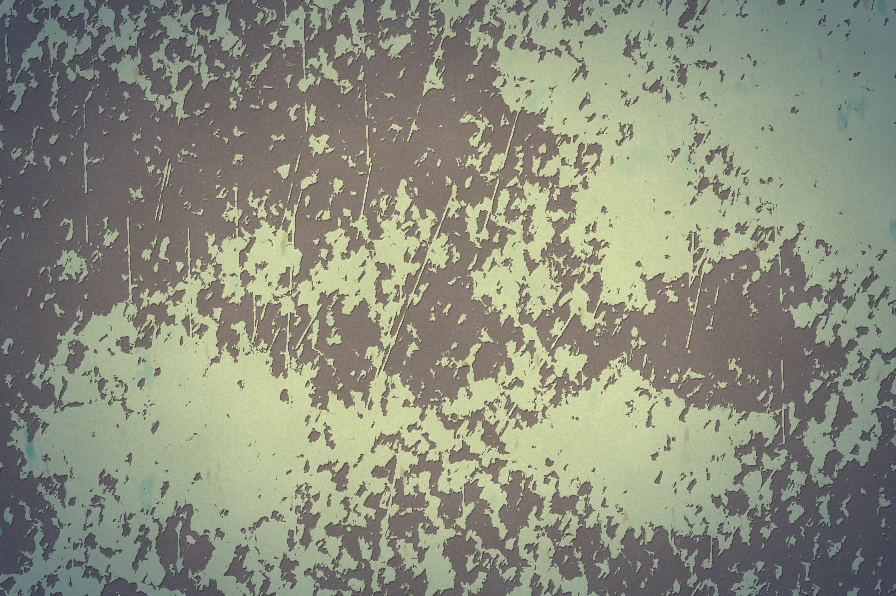
Reproduce this texture procedurally as a WebGL 2 fragment shader.

```glsl
#version 300 es
precision highp float;

uniform vec2 u_resolution;
out vec4 outColor;

const vec3 PAINT = vec3(0.805, 0.835, 0.645);
const vec3 PRIMER = vec3(0.525, 0.475, 0.438);
const vec3 TEAL = vec3(0.40, 0.68, 0.60);
const vec3 RUST = vec3(0.62, 0.50, 0.30);
const vec3 EDGE_TINT = vec3(0.50, 0.58, 0.75);
const float COVERAGE_BIAS = -0.005;
const float LAYOUT_STRENGTH = 0.85;
const float BLOTCH_SCALE = 8.0;
const float CLUSTER_SCALE = 24.0;
const float FLAKE_SCALE = 66.0;
const float SCRATCH_WIDTH = 0.0026;
const int SCRATCH_COUNT = 64;
const vec2 SHADOW_OFFSET = vec2(-0.0014, 0.0022);

float hash(vec2 p) {
    vec3 q = fract(p.xyx * 0.1031);
    q += dot(q, q.yzx + 33.33);
    return fract((q.x + q.y) * q.z);
}

float valueNoise(vec2 p) {
    vec2 cell = floor(p);
    vec2 f = fract(p);
    f = f * f * (3.0 - 2.0 * f);
    float low = mix(hash(cell), hash(cell + vec2(1, 0)), f.x);
    float high = mix(hash(cell + vec2(0, 1)), hash(cell + vec2(1, 1)), f.x);
    return mix(low, high, f.y);
}

// Fractal noise centred on zero
float fbm(vec2 p) {
    float sum = 0.0;
    float amplitude = 0.5;
    for (int i = 0; i < 4; i++) {
        sum += amplitude * (valueNoise(p) - 0.5);
        p = mat2(1.6, 1.2, -1.2, 1.6) * p + 17.3;
        amplitude *= 0.55;
    }
    return sum;
}

float patchAt(vec2 p, vec2 centre, vec2 radius) {
    vec2 d = (p - centre) / radius;
    return exp(-dot(d, d));
}

// Broad worn and intact zones
float wearLayout(vec2 p) {
    float paint = 0.62 * patchAt(p, vec2(0.32, 0.29), vec2(0.23, 0.15))
        + 0.58 * patchAt(p, vec2(1.44, 0.80), vec2(0.26, 0.44))
        + 0.42 * patchAt(p, vec2(1.02, 0.75), vec2(0.12, 0.32))
        + 0.52 * patchAt(p, vec2(1.08, 0.26), vec2(0.20, 0.11))
        + 0.16 * patchAt(p, vec2(0.62, 0.57), vec2(0.22, 0.06));
    float bare = 0.34 * patchAt(p, vec2(0.30, 0.70), vec2(0.30, 0.20))
        + 0.66 * patchAt(p, vec2(1.22, 0.43), vec2(0.20, 0.13))
        + 0.32 * patchAt(p, vec2(0.74, 0.79), vec2(0.18, 0.13))
        + 0.42 * patchAt(p, vec2(0.00, 0.36), vec2(0.10, 0.42))
        + 0.40 * patchAt(p, vec2(1.42, 0.08), vec2(0.28, 0.15))
        + 0.30 * patchAt(p, vec2(0.66, 0.43), vec2(0.28, 0.08));
    return LAYOUT_STRENGTH * (paint - bare);
}

// Thin broken strokes, mostly upright with some leaning right
float scratches(vec2 p) {
    float mark = 0.0;
    for (int i = 0; i < SCRATCH_COUNT; i++) {
        float id = float(i) + 1.0;
        vec2 start = vec2(1.5 * hash(vec2(id, 3.1)), hash(vec2(id, 7.7)) - 0.1);
        float lean = hash(vec2(id, 12.9));
        float span = mix(0.08, 0.36, hash(vec2(id, 21.3)));
        vec2 stroke = span * vec2(0.8 * lean * lean * lean - 0.04, 1.0);
        vec2 q = p - start;
        float t = clamp(dot(q, stroke) / dot(stroke, stroke), 0.0, 1.0);
        float d = length(q - t * stroke);
        float broken = smoothstep(0.15, 0.5, valueNoise(vec2(t * span * 40.0, id * 5.0)));
        mark = max(mark, broken * (1.0 - smoothstep(0.0, SCRATCH_WIDTH, d)));
    }
    return mark;
}

// Positive where paint survives
float paintField(vec2 p) {
    vec2 upright = p * vec2(1.15, 0.85);
    float flakes = fbm(upright * FLAKE_SCALE + 1.5 * fbm(p * 45.0));
    return COVERAGE_BIAS + wearLayout(p + 0.10 * fbm(p * 9.0))
        + 0.45 * fbm(upright * BLOTCH_SCALE + 4.0)
        + 0.60 * fbm(upright * CLUSTER_SCALE + 31.0)
        + 1.40 * flakes + 0.60 * scratches(p);
}

void main() {
    vec2 p = gl_FragCoord.xy / u_resolution.y;
    vec2 uv = gl_FragCoord.xy / u_resolution;

    // Paint coverage and the raised edges of its flakes
    float field = paintField(p);
    float soft = clamp(0.5 * fwidth(field), 0.008, 0.10);
    float cover = smoothstep(-soft, soft, field);
    float upper = smoothstep(-soft, soft, paintField(p + SHADOW_OFFSET));
    float shadow = upper * (1.0 - cover);
    float lip = cover * (1.0 - upper);

    // Surface tone, fine grain and stains
    float grain = hash(floor(p * 340.0)) - 0.5;
    float mottle = fbm(p * 12.0 + 70.0);
    vec3 primer = PRIMER * (1.0 + 0.12 * mottle + 0.08 * grain - 0.28 * shadow);
    vec3 paint = PAINT * (1.0 + 0.08 * mottle + 0.05 * grain + 0.04 * lip);
    float sides = smoothstep(0.25, 0.5, abs(uv.x - 0.5));
    float teal = smoothstep(0.18, 0.34, fbm(p * vec2(20.0, 11.0) + 90.0));
    float rust = smoothstep(0.25, 0.38, fbm(p * vec2(40.0, 15.0) + 140.0));
    paint = mix(paint, TEAL, teal * (0.15 + 0.55 * sides));
    paint = mix(paint, RUST, 0.35 * rust);
    vec3 color = mix(primer, paint, cover);

    // Cool darkening towards the borders
    vec2 away = (uv - 0.5) * vec2(1.9, 1.65);
    float vignette = smoothstep(0.36, 1.28, length(away));
    color *= mix(vec3(1.0), EDGE_TINT, vignette);
    outColor = vec4(color, 1.0);
}
```
